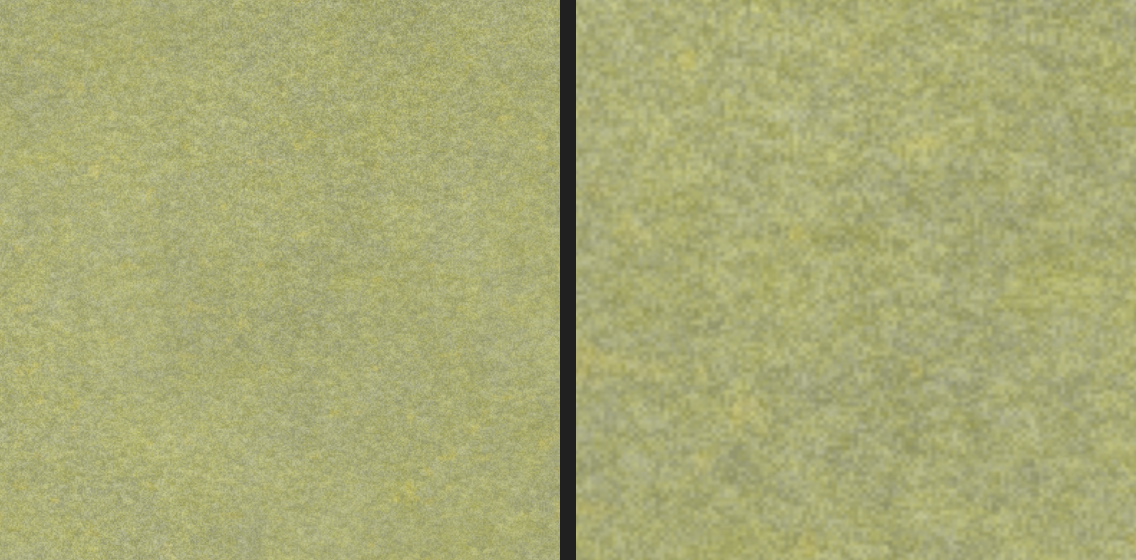
Left: the whole. Right: its middle third, enlarged.
This texture is drawn by a Shadertoy shader. Its source:

```glsl
// Soft olive felt of small overlapping flakes with yellow flecks and a fine grain.

const vec3  BASE_COLOR     = vec3(0.673, 0.683, 0.469);
const vec3  YELLOW_SHIFT   = vec3(0.022, 0.020, -0.050);
const vec3  OCHRE_SHIFT    = vec3(0.045, 0.022, -0.035);
const vec2  FLAKE_CELLS    = vec2(38.0, 50.0);  // flakes across the canvas
const float LAYER_SCALE    = 1.32;              // each layer is finer than the last
const int   LAYERS         = 3;
const float FLAKE_OPACITY  = 0.58;
const float FLAKE_CONTRAST = 0.085;
const float FLAKE_SHADING  = 0.022;             // lighter top, darker foot
const float SHADOW_DEPTH   = 0.017;
const float EDGE_SOFTNESS  = 0.17;
const float EDGE_WOBBLE    = 0.38;
const float GRAIN_CELLS    = 390.0;
const float GRAIN_CONTRAST = 0.125;
const float GRAIN_TINT     = 0.95;
const float CLOUD_CONTRAST = 0.030;

float hash(vec2 p, float seed) {
    vec3 q = fract(vec3(p, seed * 7.31 + p.x) * vec3(0.1031, 0.1030, 0.0973));
    q += dot(q, q.yzx + 33.33);
    return fract((q.x + q.y) * q.z);
}

// Value noise centred on zero, from -0.5 to 0.5.
float noise(vec2 p, float seed) {
    vec2 cell = floor(p), f = fract(p);
    f = f * f * (3.0 - 2.0 * f);
    float low  = mix(hash(cell, seed), hash(cell + vec2(1, 0), seed), f.x);
    float high = mix(hash(cell + vec2(0, 1), seed), hash(cell + vec2(1, 1), seed), f.x);
    return mix(low, high, f.y) - 0.5;
}

float flakeMask(vec2 p, float radius, float wobble) {
    float edge = length(p) + wobble - radius;
    return 1.0 - smoothstep(-EDGE_SOFTNESS, EDGE_SOFTNESS, edge);
}

// Lays one layer of flakes over surface: x is tone, y is yellowness.
vec2 addFlakes(vec2 surface, vec2 uv, float layer) {
    vec2 p = uv * FLAKE_CELLS * pow(LAYER_SCALE, layer) + 17.0 * layer + 5.0;
    vec2 home = floor(p);
    float wobble = EDGE_WOBBLE * (noise(p * 2.6, layer + 20.0)
                 + 0.5 * noise(p * 6.0, layer + 30.0));

    for (int y = -1; y <= 1; y++)
    for (int x = -1; x <= 1; x++) {
        vec2 cell = home + vec2(x, y);
        vec2 center = cell + vec2(hash(cell, layer + 1.0), hash(cell, layer + 5.0));
        float angle = 1.3 * (hash(cell, layer + 9.0) - 0.5);
        float c = cos(angle), s = sin(angle);
        vec2 local = mat2(c, -s, s, c) * (p - center) * vec2(0.94, 1.12);
        float radius = mix(0.38, 0.62, hash(cell, layer + 13.0));

        // Shadow first, then the flake body above it.
        float shadow = flakeMask(local + vec2(-0.05, 0.17), radius, wobble);
        float body = flakeMask(local, radius, wobble);
        surface.x -= SHADOW_DEPTH * shadow * (1.0 - body);

        float tone = FLAKE_CONTRAST * (hash(cell, layer + 17.0) - 0.5)
                   + FLAKE_SHADING * local.y / radius;
        float yellow = 1.3 * (hash(cell, layer + 41.0) - 0.5);
        surface = mix(surface, vec2(tone, yellow), FLAKE_OPACITY * body);
    }
    return surface;
}

void mainImage(out vec4 fragColor, in vec2 fragCoord) {
    vec2 uv = fragCoord / iResolution.y;

    // Broad, faint clouds.
    float cloud = noise(uv * 5.0 + 3.0, 50.0) + 0.6 * noise(uv * 13.0, 51.0);

    // Overlapping flakes.
    vec2 surface = vec2(0.0);
    for (int i = 0; i < LAYERS; i++) surface = addFlakes(surface, uv, float(i));

    // Fine grain, rougher in some areas than in others.
    float roughness = 1.0 + 0.5 * noise(uv * 4.0, 52.0);
    float grain = noise(uv * GRAIN_CELLS, 53.0) + 0.4 * noise(uv * GRAIN_CELLS * 0.47, 54.0);
    float tintGrain = noise(uv * GRAIN_CELLS * 0.8, 55.0);

    float tone = surface.x + CLOUD_CONTRAST * cloud + GRAIN_CONTRAST * 0.85 * roughness * grain;
    float yellow = surface.y + 0.7 * noise(uv * 18.0, 56.0) + GRAIN_TINT * roughness * tintGrain;

    // Sparse warm flecks with broken edges.
    float fleck = noise(uv * vec2(30.0, 38.0), 57.0) + 0.35 * noise(uv * 110.0, 58.0);
    float ochre = smoothstep(0.30, 0.56, fleck);

    vec3 color = BASE_COLOR + tone + YELLOW_SHIFT * yellow + OCHRE_SHIFT * ochre;
    fragColor = vec4(clamp(color, 0.0, 1.0), 1.0);
}
```
